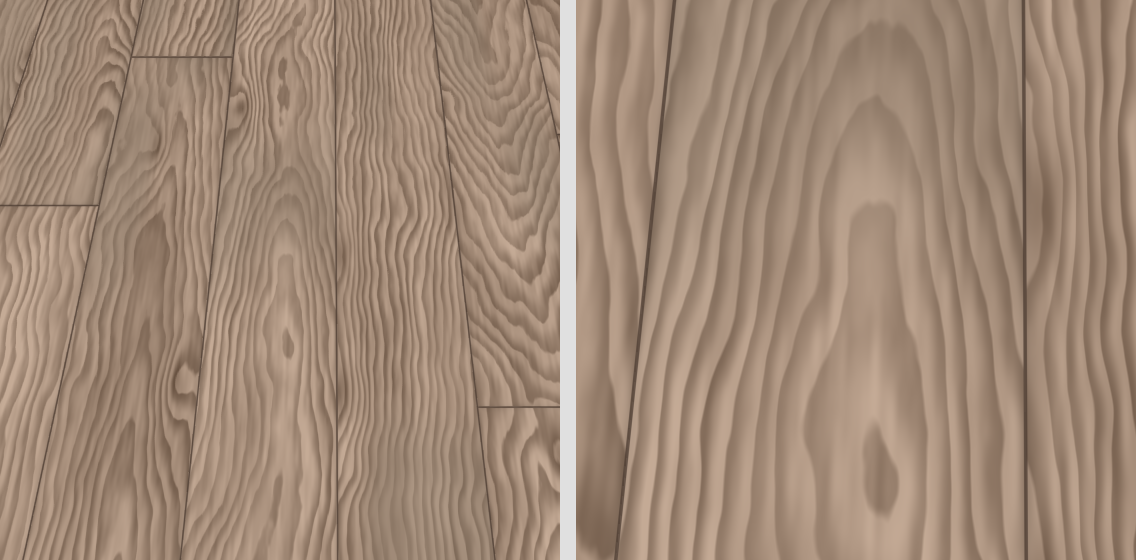
Left, the full canvas; right, a detail of the centre.
This texture is drawn by a Shadertoy shader. Its source:

```glsl
// Brown-grey wood plank floor in perspective, with arched grain, knots and thin seams.

const vec3 DARK_WOOD  = vec3(0.495, 0.405, 0.335);
const vec3 LIGHT_WOOD = vec3(0.735, 0.635, 0.555);
const vec3 GREY_STAIN = vec3(0.535, 0.475, 0.410);
const vec3 SEAM_COLOR = vec3(0.300, 0.235, 0.195);

const float WIDTH_NEAR = 0.281;     // plank width at the bottom edge
const float WIDTH_FAR  = 0.171;     // plank width at the top edge
const float VANISH_NEAR = 0.603;    // upright seam at the bottom edge
const float VANISH_FAR  = 0.598;    // upright seam at the top edge
const float DEPTH_SCALE = 2.4;      // floor depth in plank widths
const float SEAM_HALF_WIDTH = 0.0009;
const float RING_CONTRAST = 0.60;
const float FIBRE_CONTRAST = 0.30;

// Columns run left to right; a negative joint lies off the canvas.
const int COLUMNS = 7;
const float JOINT[COLUMNS] = float[](-1.0, 0.633, 0.898, -1.0, -1.0, 0.273, 0.76);
// Grain of each board: ring centre, arch pull (sign sets direction), ring density.
const vec3 GRAIN_ABOVE[COLUMNS] = vec3[](
    vec3(0.5, 1.2, 12.0), vec3(0.75, 1.7, 14.0), vec3(1.5, 0.6, 12.0),
    vec3(0.55, 1.1, 15.0), vec3(1.5, 0.6, 15.0), vec3(0.5, -2.8, 8.0),
    vec3(0.6, -2.5, 8.0));
const vec3 GRAIN_BELOW[COLUMNS] = vec3[](
    vec3(0.5, 1.2, 12.0), vec3(-0.5, 0.6, 12.0), vec3(0.55, 0.9, 13.0),
    vec3(0.55, 1.1, 15.0), vec3(1.5, 0.6, 15.0), vec3(0.4, 1.2, 12.0),
    vec3(0.5, -2.5, 9.0));

// Knots: position across in planks, height on the canvas, radius in planks.
const int KNOTS = 7;
const vec3 KNOT[KNOTS] = vec3[](
    vec3(-1.60, 0.74, 0.07), vec3(-1.17, 0.323, 0.06), vec3(-0.85, 0.805, 0.06),
    vec3(0.05, 0.55, 0.07), vec3(0.04, 0.297, 0.08), vec3(-3.04, 0.90, 0.07),
    vec3(1.52, 0.193, 0.06));

float hash(vec2 p) {
    vec3 q = fract(vec3(p.xyx) * 0.1031);
    q += dot(q, q.yzx + 33.33);
    return fract((q.x + q.y) * q.z);
}

float noise(vec2 p) {
    vec2 i = floor(p), f = fract(p);
    f = f * f * (3.0 - 2.0 * f);
    return mix(mix(hash(i), hash(i + vec2(1, 0)), f.x),
               mix(hash(i + vec2(0, 1)), hash(i + vec2(1, 1)), f.x), f.y);
}

// Layered noise centred on zero.
float fbm(vec2 p) {
    float sum = 0.0, amp = 0.5;
    for (int i = 0; i < 4; i++) {
        sum += amp * (noise(p) - 0.5);
        p = p * 2.03 + 17.3;
        amp *= 0.5;
    }
    return sum;
}

float plankWidth(float y) { return mix(WIDTH_NEAR, WIDTH_FAR, y); }
float floorDepth(float y) { return DEPTH_SCALE / plankWidth(y); }

void mainImage(out vec4 fragColor, in vec2 fragCoord) {
    vec2 uv = fragCoord / iResolution.xy;
    float pixel = 1.0 / iResolution.y;

    // Floor coordinates: across in planks, along in depth
    float width = plankWidth(uv.y);
    float across = (uv.x - mix(VANISH_NEAR, VANISH_FAR, uv.y)) / width;
    float along = floorDepth(uv.y);
    float column = floor(across);
    int index = clamp(int(column) + 4, 0, COLUMNS - 1);
    float x = across - column;
    bool above = uv.y > JOINT[index];
    vec3 grain = above ? GRAIN_ABOVE[index] : GRAIN_BELOW[index];
    float board = column * 2.0 + (above ? 31.0 : 30.0);
    vec2 seed = vec2(board * 13.7 + 60.0, board * 7.1 + 40.0);

    // Growth rings: bent hyperbolas, pushed aside around the knots
    float offset = x - grain.x + 0.5 * fbm(vec2(along * 0.6, 2.0) + seed);
    float rings = grain.z * sqrt(offset * offset + 0.015) + grain.y * along;
    rings += 4.0 * fbm(vec2(x * 1.7, along * 0.6) + seed);
    rings += 0.9 * fbm(vec2(x * 7.0, along * 2.2) + seed);
    float knotShade = 0.0;
    for (int i = 0; i < KNOTS; i++) {
        vec2 d = vec2(across - KNOT[i].x, (along - floorDepth(KNOT[i].y)) * 0.3) / KNOT[i].z;
        float own = float(floor(KNOT[i].x) == column);
        rings += own * 2.2 * exp(-0.25 * dot(d, d));
        knotShade += own * exp(-1.6 * dot(d, d));
    }

    // Each ring darkens slowly, then ends on a crisp edge
    float blur = fwidth(rings);
    float t = fract(rings);
    float edge = clamp(blur * 1.5, 0.12, 0.5);
    float late = smoothstep(0.15, 1.0 - edge, t) * (1.0 - smoothstep(1.0 - edge, 1.0, t));
    late = mix(late, 0.42, smoothstep(0.35, 0.9, blur));
    float strength = 0.5 + noise(vec2(x * 4.0, along * 0.9) + seed);

    // Tone: rings, wide bands, fibres, board differences and knots
    float tone = 0.56 - RING_CONTRAST * strength * (late - 0.4);
    tone += 0.40 * (noise(vec2(rings * 0.45, along * 0.35) + seed) - 0.5);
    tone += 0.50 * fbm(vec2(x * 2.5, along * 0.8) + seed.yx);
    tone += FIBRE_CONTRAST * (noise(vec2(x * 45.0, along * 5.0) + seed) - 0.5);
    tone += 0.20 * (hash(seed) - 0.5) - 0.10 * smoothstep(0.6, 1.0, uv.y);
    tone -= 0.55 * knotShade;
    vec3 color = mix(DARK_WOOD, LIGHT_WOOD, clamp(tone, -0.35, 1.15));
    float stain = smoothstep(0.5, 0.9, noise(vec2(x * 2.2, along * 0.5) + seed.yx));
    color = mix(color, GREY_STAIN, 0.35 * stain);

    // Seams between columns and joints between board ends
    float seam = min(abs(across - round(across)) * width, abs(uv.y - JOINT[index]));
    float line = 1.0 - smoothstep(SEAM_HALF_WIDTH - 0.5 * pixel, SEAM_HALF_WIDTH + pixel, seam);
    color *= 1.0 - 0.10 * exp(-seam * 220.0);
    fragColor = vec4(mix(color, SEAM_COLOR, 0.75 * line), 1.0);
}
```
